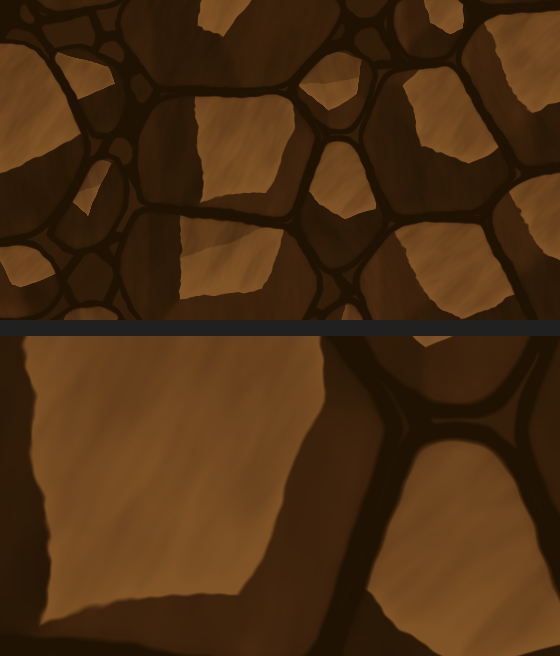
Top, the full canvas; bottom, a detail of the centre.
A Shadertoy shader for this texture:

```glsl
// Hand-painted wall of brown boulders with pale lit facets and dark gaps.

const float TAU = 6.2831853;
const float STONES_HIGH = 2.5;    // stone cells per canvas height
const float LATTICE_TILT = 0.55;  // turns the rows of stones off the horizontal
const vec3 SHADOW = vec3(0.12, 0.07, 0.01);
const vec3 UMBER  = vec3(0.25, 0.14, 0.05);
const vec3 SAND   = vec3(0.48, 0.31, 0.14);

struct Stone { vec2 id; vec2 local; float radius; float edge; };

mat2 rotation(float angle) {
    float c = cos(angle), s = sin(angle);
    return mat2(c, s, -s, c);
}

vec2 hash2(vec2 p) {
    vec3 h = fract(vec3(p.xyx) * vec3(0.1031, 0.1030, 0.0973));
    h += dot(h, h.yzx + 33.33);
    return fract((h.xx + h.yz) * h.zy);
}

vec2 gradientAt(vec2 cell) {
    float angle = TAU * hash2(cell + 71.0).x;
    return vec2(cos(angle), sin(angle));
}

// Gradient noise, roughly -0.7 to 0.7
float noise(vec2 p) {
    vec2 i = floor(p), f = fract(p);
    vec2 u = f * f * f * (f * (f * 6.0 - 15.0) + 10.0);
    vec2 e = vec2(0.0, 1.0);
    float low  = mix(dot(gradientAt(i), f), dot(gradientAt(i + e.yx), f - e.yx), u.x);
    float high = mix(dot(gradientAt(i + e), f - e), dot(gradientAt(i + e.yy), f - e.yy), u.x);
    return mix(low, high, u.y);
}

// Broad crisp-sided strokes along a direction, with bristle streaks on top
float brush(vec2 p, float angle) {
    vec2 s = p * rotation(angle);
    float stroke = smoothstep(-0.08, 0.08, noise(s * vec2(1.6, 5.0))) - 0.5;
    return 0.45 * stroke + noise(s * vec2(2.0, 7.0) + 9.0) + 0.5 * noise(s * vec2(6.0, 24.0) + 31.0);
}

float smoothMin(float a, float b, float k) {
    float h = max(k - abs(a - b), 0.0) / k;
    return min(a, b) - h * h * k * 0.25;
}

vec2 stoneCentre(vec2 id) {
    float rowShift = 0.5 * mod(id.y, 2.0);
    return id + vec2(rowShift, 0.0) + 0.5 + 0.42 * (hash2(id) - 0.5);
}

float stoneRadius(vec2 id) {
    return mix(0.33, 0.78, smoothstep(0.2, 0.65, hash2(id + 17.0).x));
}

// Weighted Voronoi cell, rounded and trimmed; edge is positive inside
Stone findStone(vec2 p, float gap) {
    vec2 base = floor(p);
    Stone s = Stone(base, vec2(0.0), 1.0, 0.0);
    float nearest = 1e5;
    for (int y = -2; y <= 2; y++)
    for (int x = -2; x <= 2; x++) {
        vec2 id = base + vec2(x, y);
        vec2 d = p - stoneCentre(id);
        float r = stoneRadius(id);
        float power = dot(d, d) - r * r;
        if (power < nearest) {
            nearest = power;
            s.id = id; s.local = d; s.radius = r;
        }
    }
    vec2 centre = p - s.local;
    float wobble = 0.16 * noise(s.local / s.radius * 1.4 + s.id * 7.3);
    s.edge = s.radius * (1.07 + wobble) - length(s.local);
    for (int y = -2; y <= 2; y++)
    for (int x = -2; x <= 2; x++) {
        vec2 id = base + vec2(x, y);
        if (id == s.id) continue;
        vec2 other = stoneCentre(id);
        vec2 d = p - other;
        float r = stoneRadius(id);
        float border = (dot(d, d) - r * r - nearest) / (2.0 * distance(other, centre));
        s.edge = smoothMin(s.edge, border - gap, 0.1);
    }
    return s;
}

// Tone of a chiselled stone: a pale top facet ringed by darker sides
float stoneTone(Stone s, vec2 p) {
    vec2 q = rotation(LATTICE_TILT) * s.local / s.radius;
    q += 0.04 * vec2(noise(p * 5.0), noise(p * 5.0 + 40.0)) + 0.014 * noise(p * 22.0);
    vec2 seed = hash2(s.id + 5.0);
    float lit = 10.0, total = 0.0, side = 0.0;
    for (int i = 0; i < 6; i++) {
        vec2 h = hash2(s.id * 6.0 + vec2(i, 3 * i));
        float angle = TAU * (float(i) + seed.x + 0.7 * (h.x - 0.5)) / 6.0;
        vec2 dir = vec2(cos(angle), sin(angle));
        float reach = mix(0.24, 1.0, smoothstep(-0.5, 0.7, dir.y + 0.15 * dir.x));
        float plane = reach + 0.3 * (h.y - 0.5) - dot(q, dir);
        float weight = exp(-40.0 * plane);
        total += weight;
        side += weight * mix(0.2, 0.46, smoothstep(0.4, 0.9, h.x));
        lit = min(lit, plane);
    }
    float bounce = smoothstep(0.72, 0.82, -q.x) + smoothstep(0.5, 1.0, -q.y);
    side = side / total + 0.11 * bounce + 0.09 * brush(p, 1.2 + seed.y);

    // Top facet: crease, glow towards its lower rim, streaks
    float creaseAngle = mix(-1.1, 0.9, seed.y);
    float crease = dot(q - vec2(0.1, 0.3), vec2(sin(creaseAngle), cos(creaseAngle)));
    float top = 0.94 - 0.14 * q.y - 0.17 * smoothstep(-0.012, 0.012, crease) * step(0.35, seed.x);
    top += 0.12 * exp(-16.0 * max(lit, 0.0)) + 0.12 * brush(p, 0.6 + 1.6 * seed.x);
    return mix(side, top, smoothstep(-0.01, 0.01, lit));
}

vec3 paint(float tone) {
    vec3 dark = mix(SHADOW, UMBER, clamp(tone * 2.0, 0.0, 1.0));
    return mix(dark, SAND, clamp(tone * 2.0 - 1.0, 0.0, 1.1));
}

void mainImage(out vec4 fragColor, in vec2 fragCoord) {
    vec2 p = fragCoord / iResolution.y * STONES_HIGH + vec2(11.3, 7.2);
    vec2 warped = p + 0.06 * vec2(noise(p * 2.0), noise(p * 2.0 + 19.0)) + 0.012 * noise(p * 12.0);
    warped = warped * rotation(LATTICE_TILT) + 20.0;

    Stone stone = findStone(warped, 0.04);

    // Dim rubble half hidden in the wider gaps
    Stone rubble = findStone(warped * 3.0 + 50.0, 0.08);
    float rubbleMask = smoothstep(0.0, 0.06, rubble.edge) * smoothstep(-0.035, -0.05, stone.edge);
    float tone = rubbleMask * (0.2 + 0.16 * hash2(rubble.id).x) + 0.03 * brush(p, 0.8);

    float stoneMask = smoothstep(-0.008, 0.01, stone.edge);
    float rounding = 0.06 * smoothstep(0.04, 0.0, stone.edge);
    tone = mix(tone, stoneTone(stone, p) - rounding, stoneMask);
    fragColor = vec4(paint(tone), 1.0);
}
```
